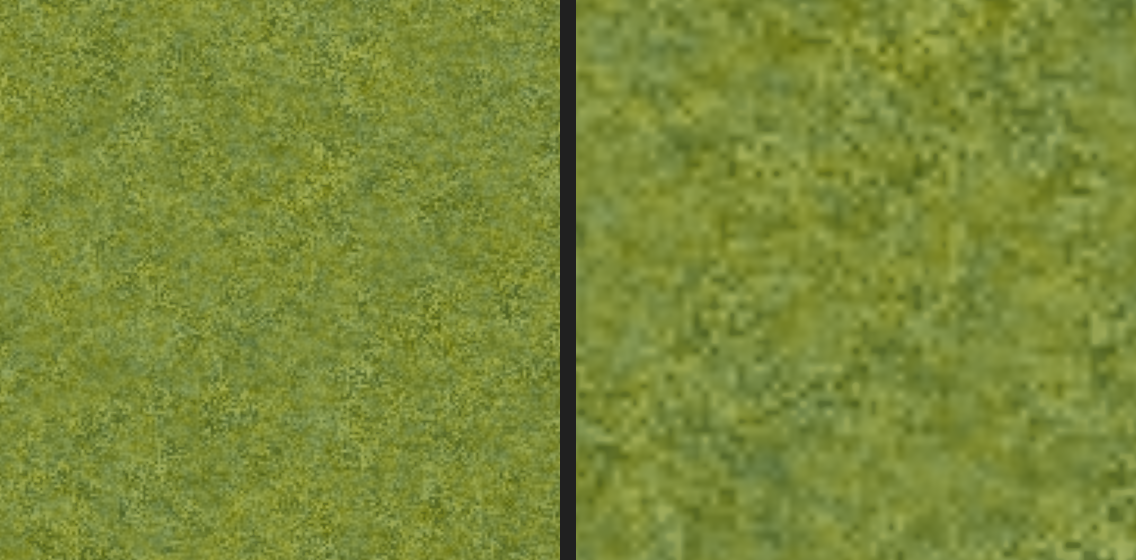
Left: the whole. Right: its middle third, enlarged.
Give the GLSL for this texture, as a Shadertoy shader.

```glsl
// Mown grass lawn seen from above: fine blades, soft clumps and faint yellow-green tints.
#define GRASS_COLOR vec3(0.485, 0.545, 0.222)
#define WARM_SHIFT vec3(0.030, 0.014, -0.036)
#define FLECK_COLOR vec3(0.67, 0.69, 0.33)
#define SHADE_COLOR vec3(0.29, 0.37, 0.17)
#define GRAIN_SCALE 190.0
#define TUFT_SCALE 92.0
#define CLUMP_SCALE 26.0
#define PATCH_SCALE 7.0
#define GRAIN_CONTRAST 0.080
#define TUFT_CONTRAST 0.050
#define CLUMP_CONTRAST 0.022
#define PATCH_CONTRAST 0.009

float hash(vec2 cell, float seed) {
    vec3 p = fract(vec3(cell.xyx) * 0.1031 + seed * 0.137);
    p += dot(p, p.yzx + 33.33);
    return fract((p.x + p.y) * p.z);
}

// Smooth value noise in the range -1 to 1
float noise(vec2 p, float seed) {
    vec2 cell = floor(p);
    vec2 f = fract(p);
    f = f * f * (3.0 - 2.0 * f);
    float low = mix(hash(cell, seed), hash(cell + vec2(1, 0), seed), f.x);
    float high = mix(hash(cell + vec2(0, 1), seed), hash(cell + vec2(1, 1), seed), f.x);
    return 2.0 * mix(low, high, f.y) - 1.0;
}

// Two rotated layers hide the lattice of the noise
float softNoise(vec2 p, float seed) {
    vec2 turned = mat2(0.8, 0.6, -0.6, 0.8) * p * 1.37 + 17.3;
    return 0.8 * (noise(p, seed) + noise(turned, seed + 1.0));
}

void mainImage(out vec4 fragColor, in vec2 fragCoord) {
    vec2 uv = fragCoord / iResolution.y;

    // Brightness layers from broad patches down to single blades
    float area = softNoise(uv * PATCH_SCALE, 1.0);
    float clump = softNoise(uv * CLUMP_SCALE * vec2(0.9, 1.1), 3.0);
    float tuft = 0.65 * softNoise(uv * TUFT_SCALE, 5.0)
               + 0.65 * noise(uv * TUFT_SCALE * vec2(0.5, 1.4), 6.0);
    float grain = noise(uv * GRAIN_SCALE, 7.0);

    // Some areas are smooth, others speckled
    float roughness = 0.95 + 0.45 * softNoise(uv * CLUMP_SCALE * 0.8, 9.0);
    roughness = clamp(roughness, 0.4, 1.5);

    float light = GRAIN_CONTRAST * grain * roughness + TUFT_CONTRAST * tuft
                + CLUMP_CONTRAST * clump + PATCH_CONTRAST * area;

    // Tint drifts gently between yellow and cool green
    float warmth = 0.40 * softNoise(uv * PATCH_SCALE * 1.3, 11.0)
                 + 0.50 * softNoise(uv * CLUMP_SCALE * 1.2, 13.0)
                 + 0.75 * softNoise(uv * TUFT_SCALE * 0.65, 15.0);
    vec3 color = GRASS_COLOR + light + WARM_SHIFT * warmth;

    // Sparse pale blade tips and dark gaps
    float tips = smoothstep(0.55, 1.0, grain * roughness);
    float gaps = smoothstep(0.55, 1.0, -grain * roughness);
    color = mix(color, FLECK_COLOR, 0.28 * tips);
    color = mix(color, SHADE_COLOR, 0.30 * gaps);

    fragColor = vec4(clamp(color, 0.0, 1.0), 1.0);
}
```
